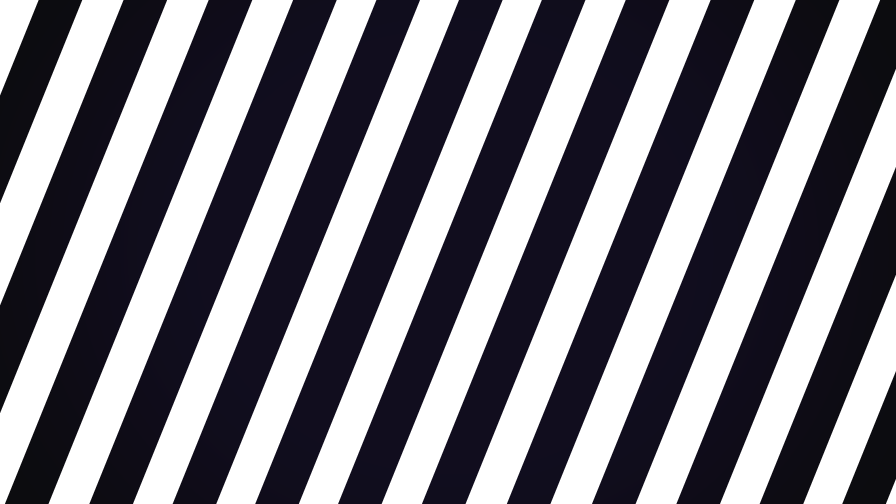
Give the GLSL for this pattern, as a Shadertoy shader.

```glsl
// Slanted stripe coordinate: one unit per dark/white pair, zero at a dark left edge
float stripeCoord(vec2 p) {
    return (p.x + 0.4044 * (1.0 - p.y) - 0.0794) / 0.1664;
}

// Signed distance to the nearest dark band, in stripe periods
float bandDistance(float s) {
    float id = floor(s + 0.24);
    float drift = 0.018 * cos(0.9 * (id - 3.0)); // slight uneven spacing
    return abs(s - id - drift - 0.26) - 0.26;
}

void mainImage(out vec4 fragColor, in vec2 fragCoord) {
    vec2 p = fragCoord / iResolution.y;
    vec2 centered = fragCoord / iResolution.xy - 0.5;

    // Navy ink fading to near black toward the sides and corners
    float fade = smoothstep(0.28, 0.68, length(centered * vec2(1.1, 0.7)));
    vec3 ink = mix(vec3(0.065, 0.050, 0.118), vec3(0.045, 0.045, 0.055), fade);

    // Edge smoothing one pixel wide, measured across the slant
    float pixel = length(vec2(1.0, 0.4044)) / (0.1664 * iResolution.y);
    float band = clamp(0.5 - bandDistance(stripeCoord(p)) / pixel, 0.0, 1.0);

    fragColor = vec4(mix(vec3(1.0), ink, band), 1.0);
}
```
